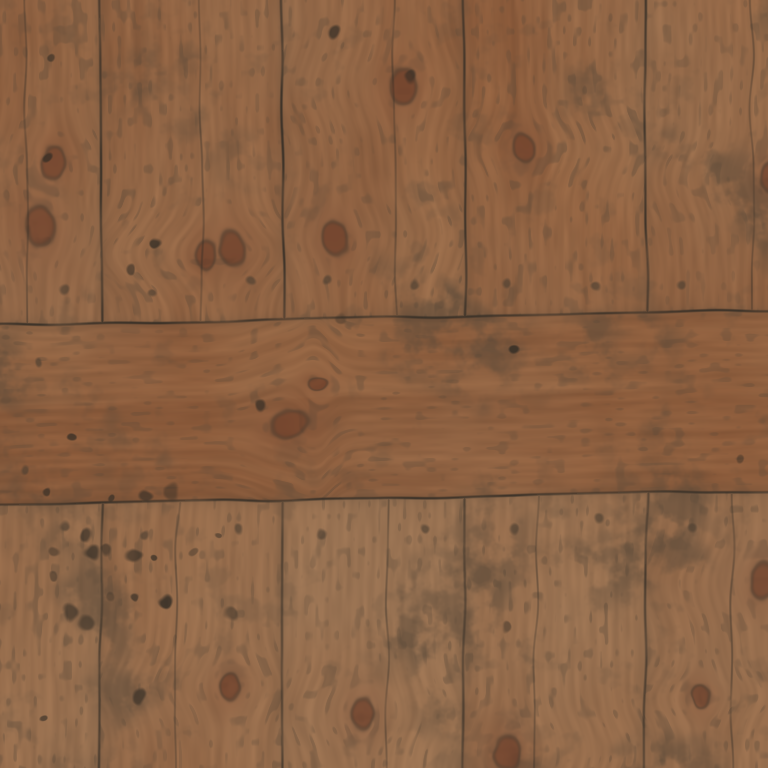
Write a three.js fragment shader that draws this texture.

```glsl
// Worn pine floorboards: two rows of upright planks split by one cross board.
#define HONEY vec3(0.592, 0.408, 0.272)
#define RUST vec3(0.535, 0.345, 0.222)
#define DUST vec3(0.605, 0.460, 0.335)
#define GRIME vec3(0.335, 0.275, 0.215)
#define INK vec3(0.200, 0.175, 0.145)
#define KNOT_RED vec3(0.385, 0.205, 0.135)
#define PLANK_WIDTH 0.2365
#define SEAM_WIDTH 0.0030
#define GRAIN_CONTRAST 0.050
#define STAIN_AMOUNT 0.50
#define FLECK_AMOUNT 0.30

varying vec2 vUv;

float hash(vec2 p) {
  vec3 q = fract(p.xyx * 0.1031);
  q += dot(q, q.yzx + 33.33);
  return fract((q.x + q.y) * q.z);
}

float noise(vec2 p) {
  vec2 i = floor(p), f = fract(p);
  f = f * f * (3.0 - 2.0 * f);
  return mix(mix(hash(i), hash(i + vec2(1.0, 0.0)), f.x),
             mix(hash(i + vec2(0.0, 1.0)), hash(i + 1.0), f.x), f.y);
}

float fbm(vec2 p) {
  float sum = 0.0, gain = 0.533;
  for (int i = 0; i < 4; i++) {
    sum += gain * noise(p);
    p = mat2(1.6, 1.2, -1.2, 1.6) * p + 17.3;
    gain *= 0.5;
  }
  return sum;
}

// Scattered round marks, thinning out away from a focus.
float spots(vec2 p, float cells, float chance, float radius, vec2 focus, float spread) {
  float mask = 0.0;
  for (int j = -1; j <= 1; j++) for (int i = -1; i <= 1; i++) {
    vec2 cell = floor(p * cells) + vec2(float(i), float(j));
    vec2 centre = (cell + 0.2 + 0.6 * vec2(hash(cell + 3.1), hash(cell + 41.7))) / cells;
    vec2 away = (centre - focus) / spread;
    float present = step(hash(cell + 71.3), chance * exp(-dot(away, away)));
    float r = radius * mix(0.45, 1.15, hash(cell + 11.9));
    float d = length((p - centre) * vec2(1.0, mix(0.8, 1.2, hash(cell + 5.3))));
    float strength = mix(0.45, 0.95, hash(cell + 23.0));
    mask = max(mask, present * strength * (1.0 - smoothstep(0.6 * r, 1.2 * r, d)));
  }
  return mask;
}

void main() {
  vec2 p = vUv;
  vec2 rough = vec2(noise(p * 70.0), noise(p * 70.0 + 9.0)) - 0.5;
  float wobble = (noise(p * 14.0) - 0.5) * 0.004;

  // Board layout: grain.x runs across the board, grain.y along it.
  float upper = p.y - (0.577 + 0.019 * p.x) + wobble;
  float lower = p.y - (0.342 + 0.019 * p.x) + wobble;
  bool crossBoard = upper < 0.0 && lower > 0.0;
  float column = (p.x + 0.008 * (p.y - 0.5) * sign(upper) + wobble - 0.134) / PLANK_WIDTH;
  vec2 board = vec2(floor(column) + 4.0, upper > 0.0 ? 2.0 : 1.0);
  vec2 grain = vec2((fract(column) - 0.5) * PLANK_WIDTH, upper > 0.0 ? upper : -lower);
  float sideSeam = 0.5 * PLANK_WIDTH - abs(grain.x);
  if (crossBoard) {
    board = vec2(20.0, 7.0);
    grain = vec2(lower - 0.117, p.x);
    sideSeam = 1.0;
  }
  float endSeam = min(abs(upper), abs(lower));
  float split = grain.x - (hash(board + 2.7) - 0.5) * 0.06 + wobble;
  float halfTone = smoothstep(-0.002, 0.002, split) - 0.5;

  // Knots bend the grain around them.
  float knotCore = 0.0, knotRim = 0.0, knotGlow = 0.0, bend = 0.0;
  for (int i = 0; i < 2; i++) {
    vec2 seed = board * 3.0 + float(i) * 19.0;
    float reach = crossBoard ? 0.8 : 0.26;
    vec2 centre = vec2((hash(seed + 1.3) - 0.5) * 0.14, 0.08 + reach * hash(seed + 8.6));
    float size = mix(0.009, 0.019, hash(seed + 4.4));
    vec2 q = (grain - centre + rough * 0.004) / size;
    q.x += 0.3 * q.y * (hash(seed + 6.1) - 0.5);
    float d = length(q * vec2(1.0, 0.72));
    float present = step(hash(seed + 12.0), 0.48);
    knotCore = max(knotCore, present * (1.0 - smoothstep(0.8, 1.1, d)));
    knotRim = max(knotRim, present * exp(-pow((d - 0.95) / 0.16, 2.0)));
    knotGlow = max(knotGlow, present * exp(-d * d * 0.3));
    bend += present * sign(q.x) * (1.0 - exp(-abs(q.x))) * 0.02 * exp(-q.y * q.y * 0.12);
  }

  // Wood tone and fibres.
  vec2 fibre = grain + vec2(-bend, 0.0) + board * 3.7;
  float streak = fbm(fibre * vec2(75.0, 5.0));
  float fine = noise(fibre * vec2(210.0, 32.0)) - 0.5;
  float rings = sin(fibre.x * 420.0 + 16.0 * fbm(fibre * vec2(9.0, 2.5)));
  float broad = fbm(p * 5.0 + board);
  float tone = 0.52 + 0.55 * (hash(board + 5.5) - 0.5) + 1.1 * (broad - 0.5) + 0.22 * halfTone;
  vec3 color = mix(RUST, HONEY, clamp(tone + 0.7 * (streak - 0.5), -0.1, 1.2));
  float worn = crossBoard ? 0.08 : (upper > 0.0 ? 0.24 : 0.62);
  worn += 0.9 * (fbm(p * 3.3 + 21.0) - 0.5) + 0.2 * (hash(board + 9.2) - 0.5);
  color = mix(color, DUST, clamp(worn, 0.0, 0.85));
  color *= 1.0 + GRAIN_CONTRAST * (1.3 * fine + 0.3 * rings + 1.4 * (streak - 0.5));

  // Grey stains and short dark pores.
  float stain = smoothstep(0.53, 0.76, fbm(p * 7.0 + 4.0)) * smoothstep(0.34, 0.66, fbm(p * 32.0));
  stain += 0.35 * smoothstep(0.62, 0.78, fbm(p * 24.0 + 50.0));
  color = mix(color, GRIME, clamp(stain * STAIN_AMOUNT, 0.0, 0.6));
  float flecks = smoothstep(0.66, 0.90, noise(fibre * vec2(150.0, 65.0)));
  color = mix(color, GRIME, flecks * FLECK_AMOUNT * (0.4 + broad));

  // Knots, nail heads and ink marks.
  color = mix(color, KNOT_RED * 1.25, 0.22 * knotGlow);
  color = mix(color, KNOT_RED, 0.50 * knotCore * (0.7 + 0.6 * streak));
  color = mix(color, GRIME * 0.85, 0.45 * knotRim);
  float nails = 0.0;
  for (int i = 0; i < 2; i++) {
    vec2 seed = board + float(i) * 7.0;
    vec2 centre = vec2(float(i) * 0.13 - 0.065 + 0.03 * (hash(seed) - 0.5), 0.028 + 0.025 * hash(seed + 3.0));
    nails = max(nails, 1.0 - smoothstep(0.003, 0.008, length(grain - centre + rough * 0.005)));
  }
  color = mix(color, GRIME * 0.9, 0.65 * nails);
  vec2 q = p + rough * 0.006;
  float marks = spots(q, 8.0, 0.32, 0.009, vec2(0.5), 9.0);
  marks = max(marks, 0.85 * spots(q, 38.0, 0.75, 0.010, vec2(0.15, 0.27), 0.075));
  color = mix(color, INK, 0.88 * marks);

  // Seams, with dirt gathered beside them.
  float seamLight = upper > 0.0 ? 0.78 : 0.60;
  float seam = seamLight * (1.0 - smoothstep(0.0, SEAM_WIDTH, sideSeam));
  seam = max(seam, 0.80 * (1.0 - smoothstep(0.0, SEAM_WIDTH, endSeam)));
  float crack = (1.0 - smoothstep(0.0, 0.0025, abs(split))) * step(hash(board + 15.0), 0.65);
  seam = max(seam, crossBoard ? 0.0 : 0.38 * crack);
  seam *= 0.6 + 0.6 * noise(p * 24.0 + 6.0);
  color = mix(color, GRIME, 0.22 * exp(-min(sideSeam, endSeam) * 130.0));
  color = mix(color, INK, clamp(seam, 0.0, 0.85));

  gl_FragColor = vec4(color, 1.0);
}
```
